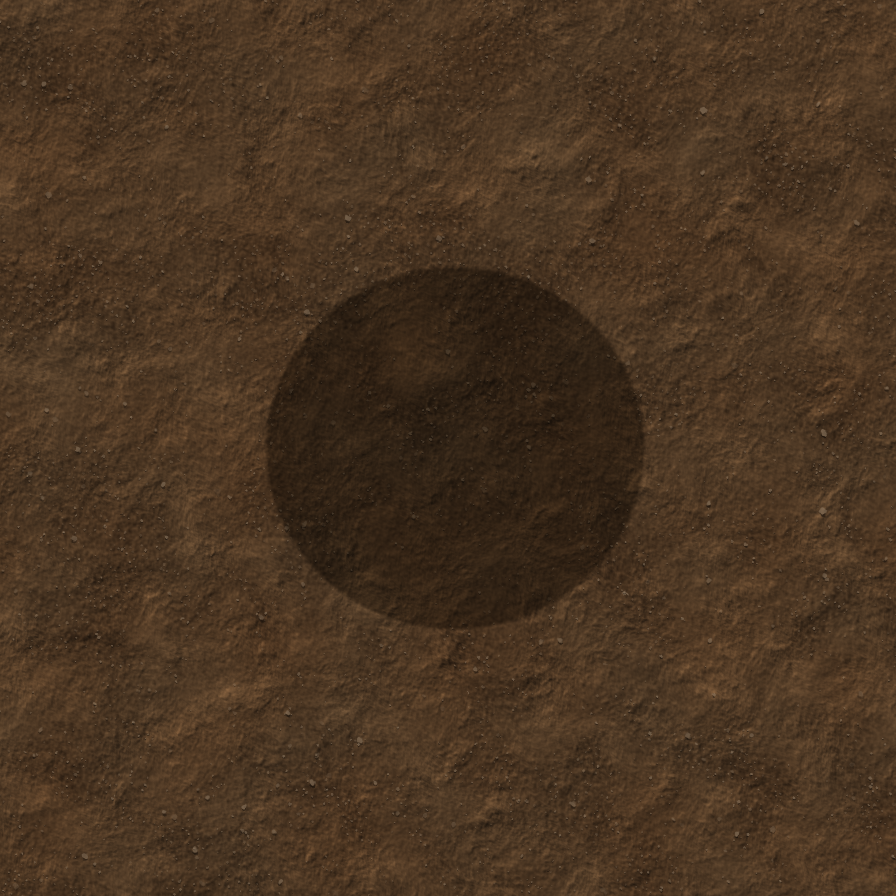
Reproduce this texture procedurally as a WebGL 1 fragment shader.

```glsl
precision highp float;
// Rough brown earth with scattered grit and a darker damp disc in the middle.
uniform vec2 u_resolution;

#define DISC_CENTER vec2(0.508, 0.5)
#define DISC_RADII vec2(0.211, 0.202)
#define DISC_SHADE vec3(0.64, 0.62, 0.58)
#define SOIL_DARK vec3(0.193, 0.132, 0.080)
#define SOIL_LIGHT vec3(0.400, 0.294, 0.193)
#define GRIT_COLOR vec3(0.55, 0.47, 0.38)
#define LIGHT_STEP vec2(-0.0014, 0.0022)
#define RELIEF 2.3
#define PATCH_SCALE 8.5
#define CLUMP_SCALE 25.0

float hash(vec2 p) {
  return fract(sin(dot(p, vec2(127.1, 311.7))) * 43758.54);
}

vec2 gradientAt(vec2 cell) {
  float angle = 6.28318 * hash(cell);
  return vec2(cos(angle), sin(angle));
}

float gradientNoise(vec2 p) {
  vec2 i = floor(p), f = fract(p);
  vec2 u = f * f * f * (f * (f * 6.0 - 15.0) + 10.0);
  float a = dot(gradientAt(i), f);
  float b = dot(gradientAt(i + vec2(1.0, 0.0)), f - vec2(1.0, 0.0));
  float c = dot(gradientAt(i + vec2(0.0, 1.0)), f - vec2(0.0, 1.0));
  float d = dot(gradientAt(i + vec2(1.0, 1.0)), f - vec2(1.0, 1.0));
  return mix(mix(a, b, u.x), mix(c, d, u.x), u.y);
}

float fbm(vec2 p) {
  float sum = 0.0, amplitude = 0.52;
  for (int i = 0; i < 5; i++) {
    sum += amplitude * gradientNoise(p);
    p = mat2(1.6, 1.2, -1.2, 1.6) * p + 17.3;
    amplitude *= 0.64;
  }
  return sum;
}

// Puffy clumps with broken creases between them
float soilHeight(vec2 p) {
  float sum = 0.0, amplitude = 0.46;
  for (int i = 0; i < 5; i++) {
    float n = gradientNoise(p);
    sum += amplitude * mix(n, abs(n) * 1.6, 0.36);
    p = mat2(1.6, 1.2, -1.2, 1.6) * p + 9.7;
    amplitude *= 0.6;
  }
  return sum;
}

// Grit: x is coverage, y is the dark rim below each grain
vec2 gritLayer(vec2 uv, float scale, float density, float pixel) {
  vec2 p = mat2(0.8, 0.6, -0.6, 0.8) * uv * scale, cell = floor(p);
  float seed = hash(cell + scale);
  vec2 center = 0.3 + 0.4 * vec2(hash(cell + 3.7), hash(cell + 8.1));
  vec2 offset = fract(p) - center;
  offset.x *= 0.7 + 0.7 * hash(cell + 5.3);
  float radius = mix(0.1, 0.24, hash(cell + 12.9));
  radius *= 1.0 + 0.7 * gradientNoise(p * 4.0);
  float soft = max(0.07, pixel * scale * 0.6);
  float present = step(seed, density) * mix(0.2, 1.0, hash(cell + 21.4));
  float grain = 1.0 - smoothstep(radius - soft, radius + soft, length(offset));
  vec2 shadowOffset = offset + vec2(-0.1, 0.14);
  float rim = 1.0 - smoothstep(radius - soft, radius + soft, length(shadowOffset));
  return present * vec2(grain, rim * (1.0 - grain));
}

void main() {
  float side = min(u_resolution.x, u_resolution.y);
  float pixel = 1.0 / side;
  vec2 uv = (gl_FragCoord.xy - 0.5 * u_resolution) / side + 0.5;

  // Broad mottling
  vec2 warp = vec2(gradientNoise(uv * 13.0 + 4.0), gradientNoise(uv * 13.0 + 31.0));
  float mottle = fbm(uv * PATCH_SCALE + 0.5 * warp + 2.6);
  float hollow = smoothstep(0.12, -0.25, mottle);
  float tone = 0.51 + 0.6 * mottle;

  // Relief lit from the upper left, rougher in places, with sandy grain
  vec2 ground = uv * CLUMP_SCALE + 0.3 * warp;
  float height = soilHeight(ground);
  float slope = height - soilHeight(ground + LIGHT_STEP * CLUMP_SCALE);
  float roughness = 1.0 + 0.9 * gradientNoise(uv * 19.0 + 70.0);
  float grain = gradientNoise(uv * 155.0) + 1.3 * gradientNoise(uv.yx * 240.0 + 7.0);
  tone += 0.3 * (height - 0.08) + mix(0.17, 0.27, hollow) * grain;
  vec3 color = mix(SOIL_DARK, SOIL_LIGHT, clamp(tone, -0.25, 1.2));
  color *= clamp(1.0 + RELIEF * roughness * slope, 0.5, 1.5);

  // Slight drift between reddish and olive earth
  float hue = gradientNoise(uv * 9.0 + 50.0);
  color *= 1.0 + hue * vec3(0.03, -0.02, -0.07);

  // Grit gathers in the dark hollows
  for (int i = 0; i < 3; i++) {
    float level = float(i);
    float scale = 72.0 + 56.0 * level;
    float density = mix(0.012, 0.04 + 0.11 * level, hollow);
    vec2 grit = gritLayer(uv + 0.013 * level, scale, density, pixel);
    color *= 1.0 - 0.45 * grit.y;
    color = mix(color, GRIT_COLOR, 0.6 * grit.x);
  }

  // Damp disc
  vec2 fromCenter = (uv - DISC_CENTER) / DISC_RADII;
  float edge = (length(fromCenter) - 1.0) * DISC_RADII.y;
  float disc = 1.0 - smoothstep(-0.002 - pixel, 0.002 + pixel, edge);
  color *= mix(vec3(1.0), DISC_SHADE, disc);

  gl_FragColor = vec4(color, 1.0);
}
```
